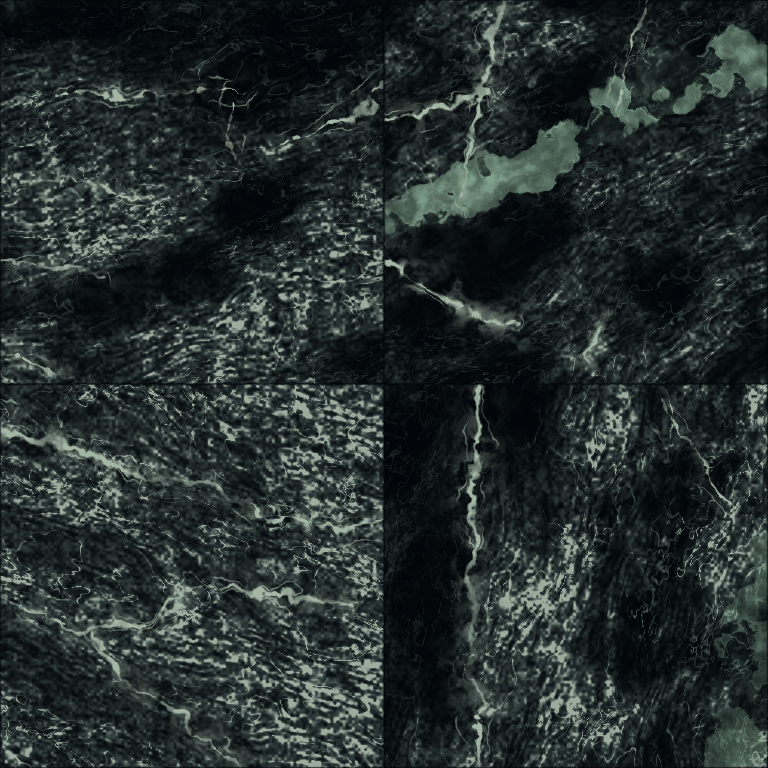
Write a WebGL 2 fragment shader that draws this texture.

```glsl
#version 300 es
precision highp float;
// Four polished dark green marble tiles, two by two, each with its own grain and pale veins.

#define TILES 2.0
#define SEAM_WIDTH 0.0016
#define VEIN_WIDTH 0.006
#define VEIN_WANDER 0.1
#define THREAD_WIDTH 0.02
#define THREAD_GAIN 0.75
#define SPECKLE_SCALE 125.0
#define INK vec3(0.008, 0.024, 0.038)
#define SLATE vec3(0.20, 0.25, 0.245)
#define PALE vec3(0.72, 0.78, 0.71)
#define SAGE vec3(0.42, 0.53, 0.46)

uniform vec2 u_resolution;
out vec4 outColor;

float hash(vec2 p) {
    return fract(sin(dot(p, vec2(127.1, 311.7))) * 43758.5453);
}

float noise(vec2 p) {
    vec2 i = floor(p), f = fract(p);
    f = f * f * (3.0 - 2.0 * f);
    return mix(mix(hash(i), hash(i + vec2(1, 0)), f.x),
               mix(hash(i + vec2(0, 1)), hash(i + vec2(1, 1)), f.x), f.y);
}

float fbm(vec2 p) {
    float sum = 0.0, gain = 0.5;
    for (int i = 0; i < 5; i++) {
        sum += gain * noise(p);
        p = mat2(1.6, 1.2, -1.2, 1.6) * p + 7.3;
        gain *= 0.5;
    }
    return sum / 0.97;
}

vec2 fbm2(vec2 p) {
    return vec2(fbm(p), fbm(p + 31.7)) - 0.5;
}

// Distance to the line from ends.xy to ends.zw
float segment(vec2 p, vec4 ends) {
    vec2 ab = ends.zw - ends.xy, ap = p - ends.xy;
    return length(ap - ab * clamp(dot(ap, ab) / dot(ab, ab), 0.0, 1.0));
}

// Ragged crack of uneven thickness with thin side strands
float vein(vec2 p, vec4 ends, float weight) {
    float d = segment(p, ends), patchy = noise(p * 17.0);
    float w = VEIN_WIDTH * weight * (0.1 + 1.3 * noise(p * 11.0 + 3.0));
    float core = 1.0 - smoothstep(w * 0.3, w + 0.003, d + 0.009 * (noise(p * 80.0) - 0.4));
    float strand = 1.0 - smoothstep(0.0, 0.004, abs(d - 0.05 * noise(p * 9.0)));
    float dust = exp(-d / 0.03) * smoothstep(0.42, 0.75, fbm(p * 32.0));
    return max(core * (0.2 + patchy), 0.55 * strand * smoothstep(0.45, 0.8, patchy)) + 0.4 * weight * dust;
}

// Broad mineral seam, torn at its edges and broken by dark cells with pale rims
float band(vec2 p, vec4 ends, float width) {
    float d = segment(p, ends) + 0.16 * (fbm(p * 10.0) - 0.5);
    float n = fbm(p * 12.0 + 4.0);
    float rim = 1.0 - smoothstep(0.0, 0.035, abs(n - 0.46));
    float body = 1.0 - smoothstep(width * 0.8, width, d);
    float dust = exp(-max(d, 0.0) / 0.06) * smoothstep(0.45, 0.75, fbm(p * 28.0));
    return body * (0.12 + 0.68 * smoothstep(0.4, 0.52, n) + 0.5 * rim) + 0.5 * dust;
}

// Fine branching filaments, present only in patches
float threads(vec2 p) {
    float sum = 0.0, freq = 3.0;
    for (int i = 0; i < 5; i++) {
        vec2 s = p * freq + float(i) * 17.0;
        float ridge = abs(noise(s) + 0.4 * noise(s * 2.7) + 0.2 * noise(s * 6.0) - 0.8);
        float line = 1.0 - smoothstep(0.0, THREAD_WIDTH + 0.0022 * freq, ridge);
        sum = max(sum, line * smoothstep(0.42, 0.66, fbm(p * 4.0 + float(i) * 9.0)));
        freq *= 1.6;
    }
    return sum;
}

void main() {
    vec2 uv = gl_FragCoord.xy / u_resolution * TILES;
    vec2 id = mod(floor(uv), 2.0), f = fract(uv);
    bool right = id.x > 0.5, top = id.y > 0.5;

    // Grain direction and lightness of each tile
    float angle = top ? (right ? 0.5 : 0.25) : (right ? 1.3 : -0.4);
    float level = top ? (right ? 0.32 : 0.36) : (right ? 0.56 : 0.66);
    float c = cos(angle), s = sin(angle);
    vec2 seed = id * 19.0 + 3.0;
    vec2 q = mat2(c, -s, s, c) * f * vec2(1.0, 1.7) + seed;
    vec2 flow = q + 0.2 * fbm2(q * 3.5);
    vec2 p = f + VEIN_WANDER * fbm2(f * 6.0 + seed) + 0.035 * fbm2(f * 24.0 + seed);

    // Main veins and bands
    float cracks = 0.0, mineral = 0.0;
    if (top && !right) {
        cracks = max(vein(p, vec4(0.15, 0.76, 0.63, 0.78), 0.6), vein(p, vec4(0.63, 0.78, 0.6, 0.57), 0.5));
        cracks = max(cracks, max(vein(p, vec4(0.1, 0.53, 0.42, 0.47), 0.8), vein(p, vec4(-0.1, 0.36, 0.27, 0.27), 1.0)));
        cracks = max(cracks, max(vein(p, vec4(-0.1, 0.13, 0.15, 0.02), 1.2), vein(p, vec4(0.7, 0.6, 1.1, 0.8), 0.8)));
        level *= 0.8 + 0.4 * smoothstep(0.2, 0.7, 1.0 - f.y);
    } else if (top) {
        mineral = max(band(p, vec4(-0.1, 0.39, 0.62, 0.68), 0.06), band(p, vec4(0.6, 0.73, 1.1, 0.87), 0.085));
        cracks = max(vein(p, vec4(0.31, 1.1, 0.2, 0.5), 1.3), vein(p, vec4(-0.1, 0.65, 0.27, 0.75), 1.5));
        cracks = max(cracks, max(vein(p, vec4(-0.1, 0.35, 0.33, 0.16), 2.0), vein(p, vec4(0.58, 0.2, 0.52, 0.07), 1.5)));
        cracks = max(cracks, vein(p, vec4(0.69, 1.0, 0.6, 0.72), 0.6));
    } else if (!right) {
        cracks = max(vein(p, vec4(-0.1, 0.95, 0.3, 0.78), 2.0), vein(p, vec4(0.3, 0.78, 0.55, 0.74), 1.2));
        cracks = max(cracks, max(vein(p, vec4(0.55, 0.74, 0.73, 0.62), 1.2), vein(p, vec4(0.73, 0.62, 1.1, 0.65), 1.6)));
        cracks = max(cracks, max(vein(p, vec4(-0.1, 0.47, 0.2, 0.35), 1.2), vein(p, vec4(0.2, 0.35, 0.55, 0.46), 1.2)));
        cracks = max(cracks, max(vein(p, vec4(0.55, 0.46, 0.92, 0.45), 1.1), vein(p, vec4(0.2, 0.35, 0.7, -0.05), 1.1)));
    } else {
        cracks = max(vein(p, vec4(0.23, 1.1, 0.24, -0.1), 1.3), vein(p, vec4(0.72, 0.95, 0.88, 0.7), 0.7));
        mineral = 0.55 * band(p, vec4(1.0, 0.6, 0.9, -0.1), 0.09);
        level *= mix(0.25, 1.1, smoothstep(0.2, 0.55, f.x - 0.4 * f.y + 0.25));
    }

    // Clouded ground, streaked grain, speckle and filaments
    float cloud = smoothstep(0.28, 0.74, fbm(flow * 4.0));
    cloud = mix(cloud * 1.15, 0.65, top || right ? 0.1 : 0.55);
    float streak = 0.2 + 1.6 * noise(flow * vec2(35.0, 60.0));
    float speckle = 0.3 + 1.4 * noise(f * SPECKLE_SCALE + seed);
    float shade = level * cloud * streak * speckle - 0.02;
    shade += THREAD_GAIN * threads(flow) * (0.25 + level) * (0.1 + noise(flow * 18.0)) * (0.6 + 0.4 * speckle);
    shade = clamp(shade, 0.0, 0.9);

    // Colour from ink through slate to pale stone
    vec3 color = mix(mix(INK, SLATE, min(shade * 2.0, 1.0)), PALE, max(shade * 2.0 - 1.0, 0.0));
    color = mix(color, SAGE * (0.5 + fbm(f * 30.0)), min(mineral, 1.0) * 0.9);
    color = mix(color, mix(SAGE, PALE, 0.75), min(cracks, 1.0));

    // Thin dark joints between tiles
    vec2 edge = min(f, 1.0 - f);
    float joint = 1.0 - smoothstep(SEAM_WIDTH, SEAM_WIDTH * 3.0, min(edge.x, edge.y));
    outColor = vec4(mix(color, INK, joint * 0.6), 1.0);
}
```
